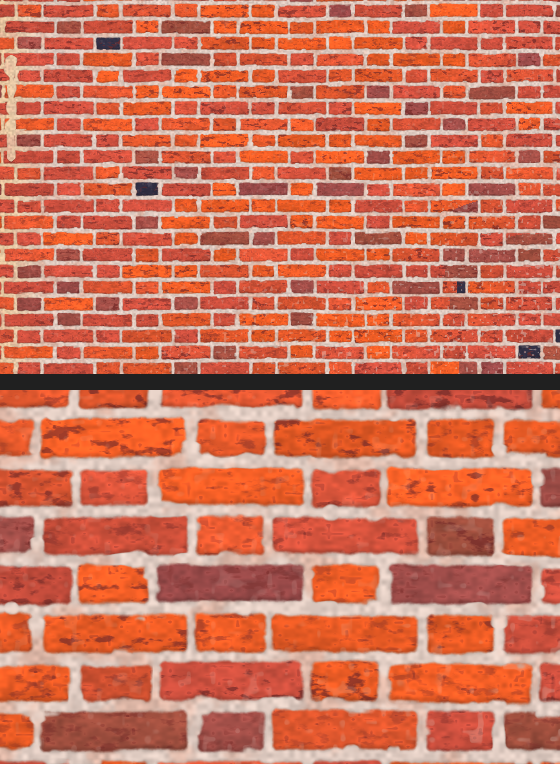
Top: the whole. Bottom: its middle third, enlarged.
A Shadertoy shader for this texture:

```glsl
const float COURSES = 23.0;           // rows of bricks down the canvas
const float TOP_OFFSET = 0.175;       // part of a course cut off at the top
const vec3 BOND_WARP = vec3(-0.866, 7.05, 0.225); // pairs across: start, rate, drift
const float PAIR_LENGTH = 4.74;       // stretcher + header + two joints, in courses
const vec2 STRETCHER = vec2(1.50, 0.405); // half sizes, in courses
const vec2 HEADER = vec2(0.72, 0.405);
const float JOINT = 0.15;
const float CORNER_RADIUS = 0.09;
const float EDGE_WEAR = 0.10;
const float CHIP_DEPTH = 0.07;
const float SIZE_JITTER = 0.05;

const vec3 ORANGE = vec3(0.95, 0.37, 0.15);
const vec3 RED = vec3(0.82, 0.32, 0.25);
const vec3 MAUVE = vec3(0.62, 0.30, 0.30);
const vec3 BROWN = vec3(0.66, 0.33, 0.24);
const vec3 NAVY = vec3(0.20, 0.19, 0.27);
const vec3 PIT = vec3(0.46, 0.17, 0.16);
const vec3 MORTAR = vec3(0.88, 0.80, 0.76);
const vec3 STAINED_MORTAR = vec3(0.86, 0.66, 0.58);
const vec3 CREAM = vec3(0.92, 0.78, 0.60);

float hash(vec2 p) {
    vec3 a = fract(p.xyx * 0.1031);
    a += dot(a, a.yzx + 33.33);
    return fract((a.x + a.y) * a.z);
}

float noise(vec2 p) {
    vec2 i = floor(p), f = fract(p);
    f = f * f * (3.0 - 2.0 * f);
    return mix(mix(hash(i), hash(i + vec2(1, 0)), f.x),
               mix(hash(i + vec2(0, 1)), hash(i + vec2(1, 1)), f.x), f.y);
}

float fbm(vec2 p) {
    float sum = 0.0, amp = 0.5;
    for (int i = 0; i < 4; i++) {
        sum += amp * noise(p);
        p = p * 2.03 + 17.3;
        amp *= 0.5;
    }
    return sum / 0.9375;
}

float roundedBox(vec2 p, vec2 halfSize, float radius) {
    vec2 q = abs(p) - halfSize + radius;
    return length(max(q, 0.0)) + min(max(q.x, q.y), 0.0) - radius;
}

// Fired clay colour of one brick; uv places it on the wall, y down
vec3 brickColor(vec2 id, vec2 uv, bool isHeader) {
    float middle = 1.0 - 4.0 * (uv.x - 0.5) * (uv.x - 0.5);
    float burntCorner = smoothstep(0.68, 0.95, uv.x) * smoothstep(0.45, 0.75, uv.y);
    float warmth = 0.8 * hash(id + 3.0) + 0.36 * middle - 0.25 * burntCorner;
    vec3 color = mix(RED, ORANGE, smoothstep(0.40, 0.95, warmth));

    float dark = 0.05 + (isHeader ? 0.12 : 0.0) + 0.3 * burntCorner;
    if (hash(id + 41.0) < dark) color = mix(MAUVE, BROWN, hash(id + 59.0) * 0.8);
    float burnt = isHeader ? 0.012 + 0.12 * burntCorner : 0.0;
    if (hash(id + 83.0) < burnt) color = NAVY;
    return color * (0.94 + 0.12 * hash(id + 97.0));
}

void mainImage(out vec4 fragColor, in vec2 fragCoord) {
    vec2 uv = fragCoord / iResolution.xy;
    uv.y = 1.0 - uv.y;
    float blur = max(0.75 * COURSES / iResolution.y, 0.04);

    // Wall coordinates, one unit per course
    float pairs = dot(BOND_WARP, vec3(1.0, uv.x, uv.x * uv.x));
    vec2 wall = vec2(pairs * PAIR_LENGTH, uv.y * COURSES - TOP_OFFSET);
    wall.y += 0.09 * (noise(wall * vec2(0.35, 0.2)) - 0.5);

    // Flemish bond: headers centred over stretchers, courses shifted by half a pair
    float row = floor(wall.y);
    float along = pairs + 0.5 * mod(row, 2.0);
    float stretcherId = floor(along + 0.5);
    bool isHeader = abs(along - stretcherId) * PAIR_LENGTH > STRETCHER.x + 0.5 * JOINT;
    float center = isHeader ? floor(along) + 0.5 : stretcherId;
    vec2 id = vec2(2.0 * center + 50.0, row + 7.0);
    vec2 local = vec2((along - center) * PAIR_LENGTH, fract(wall.y) - 0.5);

    // Uneven, chipped outline
    vec2 jitter = vec2(hash(id + 11.0), hash(id + 23.0)) - 0.5;
    vec2 halfSize = (isHeader ? HEADER : STRETCHER)
                  - SIZE_JITTER * vec2(hash(id + 31.0), hash(id + 37.0));
    float d = roundedBox(local - SIZE_JITTER * jitter, halfSize, CORNER_RADIUS);
    d += EDGE_WEAR * (fbm(wall * 3.5) - 0.5);
    d += CHIP_DEPTH * smoothstep(0.68, 0.9, noise(wall * vec2(2.3, 3.1) + 71.0));

    // Old mortar seam near the left edge, only beside some of the courses
    float seam = 0.22 - abs(uv.x - 0.02) * 34.0 + 0.5 * (noise(wall * 1.7) - 0.5);
    seam -= 2.0 * smoothstep(3.0, 4.0, abs(wall.y - 6.5));
    d = max(d, seam);

    // Clay face: mottling, pits and flat cracks
    float roughness = hash(id + 67.0);
    float mottling = fbm(wall * vec2(1.8, 3.0) + id * 5.0);
    float grain = noise(wall * vec2(8.0, 11.0) + 9.0);
    float cracks = fbm(wall * vec2(3.2, 6.5) + 130.0);
    vec3 clay = brickColor(id, uv, isHeader);
    clay *= 0.88 + 0.24 * mottling + 0.20 * (grain - 0.5);
    float pits = smoothstep(0.57, 0.76, cracks) * (0.25 + 0.6 * roughness);
    pits += 0.35 * smoothstep(0.78, 0.95, grain);
    clay = mix(clay, PIT, clamp(pits, 0.0, 0.75));
    clay *= 1.0 - 0.18 * smoothstep(-0.13, 0.0, d) * smoothstep(-0.1, 0.4, local.y);

    // Lime dust, thicker toward the lower right
    float dust = smoothstep(0.73, 0.9, noise(wall * 6.0 + 210.0));
    dust *= 0.10 + 0.35 * smoothstep(0.9, 1.7, uv.x + uv.y);
    clay = mix(clay, MORTAR, dust);

    // Mortar, stained by clay and creamier at the left
    vec3 mortar = mix(CREAM, MORTAR, 0.2 + 0.8 * smoothstep(0.0, 0.10, uv.x));
    mortar = mix(mortar, STAINED_MORTAR, 0.6 * smoothstep(0.45, 0.75, fbm(wall * 1.4 + 40.0)));
    mortar *= 0.91 + 0.18 * noise(wall * 9.0 + 300.0);
    mortar *= 0.90 + 0.10 * smoothstep(0.0, 0.08, d);

    vec3 color = mix(clay, mortar, smoothstep(-blur, blur, d));
    fragColor = vec4(clamp(color, 0.0, 1.0), 1.0);
}
```
